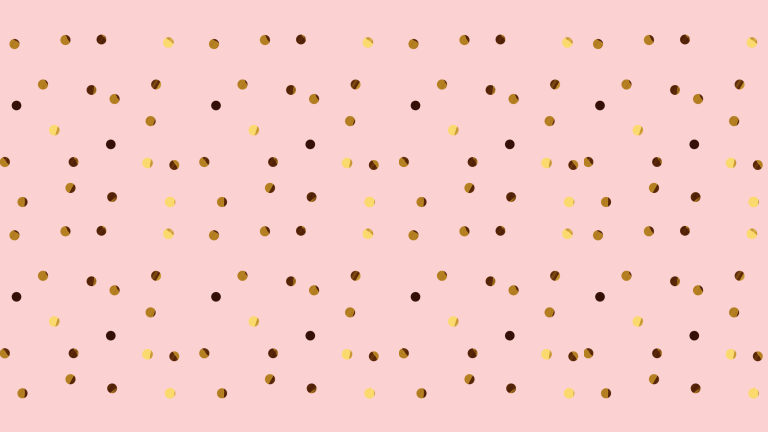
A Shadertoy shader for this pattern:

```glsl
float hash(vec2 p) {
    return fract(sin(dot(p, vec2(127.1, 311.7))) * 43758.5453);
}

// Metallic ramp from burnt brown through ochre to pale gold
vec3 foilColor(float tone) {
    vec3 c = mix(vec3(0.20, 0.06, 0.03), vec3(0.35, 0.15, 0.03), smoothstep(0.0, 0.25, tone));
    c = mix(c, vec3(0.71, 0.50, 0.13), smoothstep(0.25, 0.5, tone));
    return mix(c, vec3(0.98, 0.85, 0.43), smoothstep(0.55, 0.95, tone));
}

// Each tile holds five curved strings of four dots
vec2 dotCenter(int row, float k) {
    vec2 start[5] = vec2[](vec2(14.5, 44.0), vec2(43.0, 84.5), vec2(16.5, 105.5),
                           vec2(4.8, 162.0), vec2(22.5, 202.0));
    vec2 stride[5] = vec2[](vec2(51.3, -0.5), vec2(37.7, 0.0), vec2(44.7, 5.2),
                            vec2(56.5, 1.0), vec2(49.2, 0.0));
    vec2 bow[5] = vec2[](vec2(-8.0, -3.5), vec2(3.5, 10.0), vec2(-1.0, 24.0),
                         vec2(21.0, -1.0), vec2(-5.0, -9.5));
    float r = float(row);
    float arch = 0.5 * k * (3.0 - k);
    vec2 sway = vec2(10.0 * cos(1.45 * r - 0.7), 3.0 * cos(2.1 * r) - 3.0);
    return start[row] + stride[row] * k + arch * (bow[row] + sway * (3.0 - 2.0 * k));
}

float dotTone(int row, int k) {
    vec4 tones[5] = vec4[](vec4(0.5, 0.52, 0.2, 1.0), vec4(0.5, 0.22, 0.5, 0.32),
                           vec4(0.0, 1.0, 0.0, 0.5), vec4(0.55, 0.2, 1.0, 0.28),
                           vec4(0.5, 0.52, 0.2, 1.0));
    return tones[row][k];
}

// A soft crease divides each disc into two tones
vec3 shadeFoil(vec2 q, float tone, vec2 id) {
    float angle = 2.0 * hash(id) - 1.0;
    float edge = mix(0.1, 0.7, hash(id + 7.3));
    float crease = smoothstep(edge, edge + 0.3, dot(q, vec2(cos(angle), sin(angle))));
    float contrast = tone > 0.45 ? -0.28 : tone;
    float ripple = 0.04 * sin(5.0 * q.x + 3.0 * q.y + 6.28 * angle);
    return foilColor(tone + contrast * crease + ripple);
}

void mainImage(out vec4 fragColor, in vec2 fragCoord) {
    // Canvas is 432 units tall, with y running downward
    float pixel = 432.0 / iResolution.y;
    vec2 p = fragCoord * pixel;
    p.y = 432.0 - p.y;

    // Four tiles across, the last overlapping the third, and two down
    p.x -= p.x > 583.5 ? 583.5 : 199.5 * floor(p.x / 199.5);
    p.y -= 191.3 * clamp(floor((p.y - 22.0) / 191.3), 0.0, 1.0);

    vec3 color = vec3(0.99, 0.82, 0.82);
    for (int row = 0; row < 5; row++) {
        for (int k = 0; k < 4; k++) {
            float tone = dotTone(row, k);
            float radius = 4.8 + 0.5 * tone;
            vec2 offset = p - dotCenter(row, float(k));
            float d = length(offset) - radius;
            float cover = smoothstep(0.7 * pixel, -0.7 * pixel, d);
            color = mix(color, shadeFoil(offset / radius, tone, vec2(row, k)), cover);
        }
    }
    fragColor = vec4(color, 1.0);
}
```
